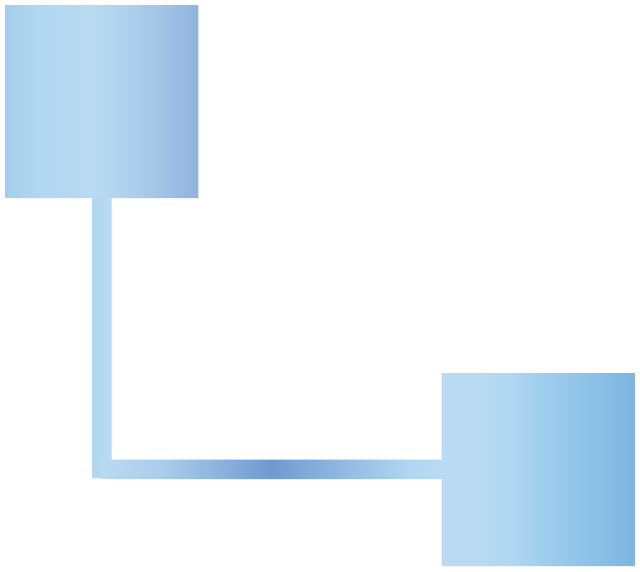
This background is drawn by a Shadertoy shader. Its source:

```glsl
const vec3 WHITE = vec3(1.0);
const vec3 PALE  = vec3(0.725, 0.855, 0.950);
const vec3 SOFT  = vec3(0.690, 0.840, 0.943);
const vec3 AQUA  = vec3(0.640, 0.805, 0.922);
const vec3 SKY   = vec3(0.630, 0.812, 0.936);
const vec3 AZURE = vec3(0.490, 0.710, 0.880);
const vec3 MIST  = vec3(0.668, 0.803, 0.922);
const vec3 LILAC = vec3(0.565, 0.700, 0.875);
const vec3 DENIM = vec3(0.440, 0.600, 0.820);

// Linear position of x between two ends, limited to 0..1
float span(float from, float to, float x) {
    return clamp((x - from) / (to - from), 0.0, 1.0);
}

// Piecewise gradient through five colours; the outer two sit at 0 and 1
vec3 ramp(float t, vec3 inner, vec3 c0, vec3 c1, vec3 c2, vec3 c3, vec3 c4) {
    vec3 color = mix(c0, c1, span(0.0, inner.x, t));
    color = mix(color, c2, span(inner.x, inner.y, t));
    color = mix(color, c3, span(inner.y, inner.z, t));
    return mix(color, c4, span(inner.z, 1.0, t));
}

// Antialiased coverage of an axis-aligned box
float boxMask(vec2 p, vec2 low, vec2 high, vec2 pixel) {
    vec2 inside = min(p - low, high - p) / pixel + 0.5;
    vec2 cover = clamp(inside, 0.0, 1.0);
    return cover.x * cover.y;
}

void mainImage(out vec4 fragColor, in vec2 fragCoord) {
    vec2 pixel = 1.0 / iResolution.xy;
    vec2 uv = fragCoord * pixel;
    vec3 color = WHITE;

    // Vertical connector
    vec2 stemLow = vec2(0.1439, 0.1638), stemHigh = vec2(0.1745, 0.6600);
    vec3 stem = mix(SOFT, PALE, span(stemLow.x, stemHigh.x, uv.x));
    color = mix(color, stem, boxMask(uv, stemLow, stemHigh, pixel));

    // Horizontal connector, darkest halfway along
    vec2 railLow = vec2(0.1589, 0.1623), railHigh = vec2(0.6920, 0.1965);
    float along = span(railLow.x, railHigh.x, uv.x);
    vec3 rail = ramp(along, vec3(0.18, 0.50, 0.90), PALE, MIST, DENIM, SOFT, PALE);
    color = mix(color, rail, boxMask(uv, railLow, railHigh, pixel));

    // Upper left square
    vec2 upperLow = vec2(0.0078, 0.6536), upperHigh = vec2(0.3099, 0.9913);
    float across = span(upperLow.x, upperHigh.x, uv.x);
    vec3 upper = ramp(across, vec3(0.15, 0.46, 0.70), AQUA, SOFT, PALE, MIST, LILAC);
    color = mix(color, upper, boxMask(uv, upperLow, upperHigh, pixel));

    // Lower right square
    vec2 lowerLow = vec2(0.6901, 0.0102), lowerHigh = vec2(0.9922, 0.3479);
    across = span(lowerLow.x, lowerHigh.x, uv.x);
    vec3 lower = ramp(across, vec3(0.20, 0.37, 0.50), PALE, PALE, SOFT, SKY, AZURE);
    color = mix(color, lower, boxMask(uv, lowerLow, lowerHigh, pixel));

    fragColor = vec4(color, 1.0);
}
```
